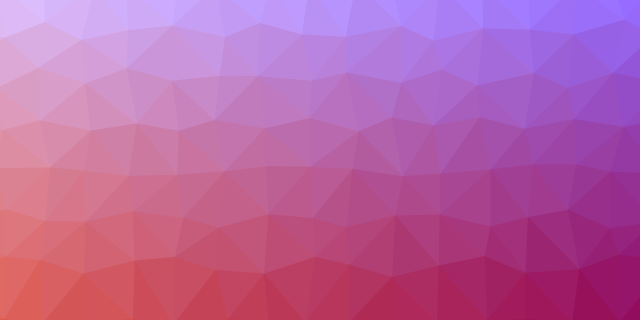
Reproduce this background procedurally as a Shadertoy shader.

```glsl
// A low-poly sheet of flat triangles under a lilac, magenta and red gradient.
// Rows of corners ripple along waves with slight jitter; each quad is split on
// its Delaunay diagonal, and each triangle takes the gradient at its center.

#define CELL_SIZE    vec2(0.1377, 0.1463)
#define GRID_ORIGIN  vec2(0.0, 0.0257)
#define JITTER       vec2(0.17, 0.07)
#define FACET_SHADE  0.016
#define TOP_LEFT     vec3(0.87, 0.75, 0.99)
#define TOP_RIGHT    vec3(0.58, 0.42, 1.00)
#define MID_LEFT     vec3(0.87, 0.55, 0.62)
#define MID_RIGHT    vec3(0.58, 0.22, 0.63)
#define BOTTOM_LEFT  vec3(0.87, 0.36, 0.31)
#define BOTTOM_RIGHT vec3(0.57, 0.02, 0.33)

// Ripple of each row from the bottom up: period, crest and height, in cells.
const vec3 ROW_WAVES[8] = vec3[8](
    vec3(999.0, 0.0, -0.22), vec3(3.5, 0.25, 0.21),
    vec3(3.2, 3.1, 0.18),    vec3(6.0, 0.5, 0.12),
    vec3(2.0, 1.0, 0.09),    vec3(2.2, 1.0, 0.16),
    vec3(2.6, 1.0, 0.18),    vec3(3.0, 0.0, 0.0));

vec2 hash22(vec2 p) {
    vec3 q = fract(p.xyx * vec3(0.1031, 0.1030, 0.0973));
    q += dot(q, q.yzx + 33.33);
    return fract((q.xx + q.yz) * q.zy);
}

float cross2(vec2 a, vec2 b) {
    return a.x * b.y - a.y * b.x;
}

// Rippled and jittered grid corner, in units of the canvas height.
vec2 gridVertex(vec2 id) {
    vec2 offset = (2.0 * hash22(id + 17.0) - 1.0) * JITTER;
    vec3 wave = ROW_WAVES[clamp(int(id.y), 0, 7)];
    offset.y += wave.z * cos(6.2832 * (id.x - wave.y) / wave.x);
    return GRID_ORIGIN + (id + offset) * CELL_SIZE;
}

// Smooth colour field over the unit square.
vec3 gradient(vec2 uv) {
    uv = clamp(uv, 0.0, 1.0);
    vec3 top = mix(TOP_LEFT, TOP_RIGHT, uv.x);
    vec3 middle = mix(MID_LEFT, MID_RIGHT, uv.x);
    vec3 bottom = mix(BOTTOM_LEFT, BOTTOM_RIGHT, uv.x);
    return uv.y < 0.5 ? mix(bottom, middle, 2.0 * uv.y)
                      : mix(middle, top, 2.0 * uv.y - 1.0);
}

// Signed distance to the line ab, positive on its left.
float edgeDistance(vec2 p, vec2 a, vec2 b) {
    return cross2(normalize(b - a), p - a);
}

// Facet colour weighted by its antialiased coverage (in w).
vec4 facet(vec2 p, vec2 a, vec2 b, vec2 c, float aspect, float pixel) {
    float inside = min(edgeDistance(p, a, b),
                   min(edgeDistance(p, b, c), edgeDistance(p, c, a)));
    float coverage = clamp(inside / pixel + 0.5, 0.0, 1.0);
    vec2 center = (a + b + c) / 3.0;
    float shade = (hash22(center * 91.7 + 50.0).x - 0.5) * FACET_SHADE;
    vec3 color = gradient(center / vec2(aspect, 1.0)) + shade;
    return vec4(color, 1.0) * coverage;
}

// Delaunay test: true when the angles at b and d sum to less than pi.
bool splitsAlongAC(vec2 a, vec2 b, vec2 c, vec2 d) {
    vec2 ba = a - b, bc = c - b, da = a - d, dc = c - d;
    return cross2(bc, ba) * dot(da, dc) + dot(ba, bc) * cross2(da, dc) > 0.0;
}

void mainImage(out vec4 fragColor, in vec2 fragCoord) {
    float pixel = 1.0 / iResolution.y;
    float aspect = iResolution.x * pixel;
    vec2 p = fragCoord * pixel;
    vec2 cell = floor((p - GRID_ORIGIN) / CELL_SIZE);

    // Displaced quads can reach into neighbouring cells.
    vec4 sum = vec4(0.0);
    for (int j = -1; j <= 1; j++) {
        for (int i = -1; i <= 1; i++) {
            vec2 id = cell + vec2(float(i), float(j));
            vec2 a = gridVertex(id);
            vec2 b = gridVertex(id + vec2(1.0, 0.0));
            vec2 c = gridVertex(id + vec2(1.0, 1.0));
            vec2 d = gridVertex(id + vec2(0.0, 1.0));
            if (splitsAlongAC(a, b, c, d)) {
                sum += facet(p, a, b, c, aspect, pixel);
                sum += facet(p, a, c, d, aspect, pixel);
            } else {
                sum += facet(p, a, b, d, aspect, pixel);
                sum += facet(p, b, c, d, aspect, pixel);
            }
        }
    }

    // Normalise the blend; fall back to the field where coverage vanishes.
    vec3 color = sum.w > 0.001 ? sum.rgb / sum.w : gradient(p / vec2(aspect, 1.0));
    fragColor = vec4(clamp(color, 0.0, 1.0), 1.0);
}
```
